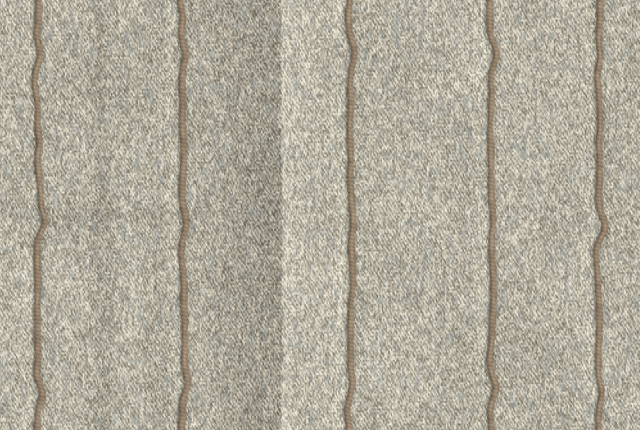
A WebGL 2 fragment shader for this texture:

```glsl
#version 300 es
precision highp float;
// Draped woven cloth with five puckered vertical cords and one sharp fold.
// Fine stretched noise and a twill make the weave; each cord is a distance
// to a wavering line. Lengths are in units of the canvas height.

uniform vec2 u_resolution;
out vec4 fragColor;

const int CORD_COUNT = 5;
const float CORD_X[CORD_COUNT] = float[](0.088, 0.425, 0.816, 1.142, 1.396);
const float CORD_HALF_WIDTH = 0.0070;
const float KINK_SPACING = 0.385;
const float FOLD_X = 0.655;

const vec3 THREAD_DARK = vec3(0.42, 0.40, 0.35);
const vec3 THREAD_LIGHT = vec3(0.90, 0.88, 0.81);
const vec3 THREAD_BLUE = vec3(0.55, 0.59, 0.61);
const vec3 CORD_DARK = vec3(0.34, 0.28, 0.21);
const vec3 CORD_LIGHT = vec3(0.68, 0.59, 0.49);

float hash(vec2 p) {
  vec3 q = fract(vec3(p.xyx) * 0.1031);
  q += dot(q, q.yzx + 33.33);
  return fract((q.x + q.y) * q.z);
}

float noise(vec2 p) {
  vec2 i = floor(p), f = fract(p);
  f = f * f * (3.0 - 2.0 * f);
  return mix(mix(hash(i), hash(i + vec2(1.0, 0.0)), f.x),
             mix(hash(i + vec2(0.0, 1.0)), hash(i + 1.0), f.x), f.y);
}

float bump(float x, float width) {
  return exp(-x * x / (width * width));
}

// Sideways drift of a cord: slow wander plus kinks of varied strength.
float cordDrift(float y, float id) {
  float row = floor((y - 0.1) / KINK_SPACING + 0.5);
  float kink = y - 0.1 - row * KINK_SPACING;
  kink += (hash(vec2(id, row + 20.0)) - 0.5) * 0.03;
  float strength = mix(0.15, 0.95, hash(vec2(id + 3.0, row + 7.0)));
  float wander = (noise(vec2(y * 6.0, id * 9.0)) - 0.5) * 0.010
               + (noise(vec2(y * 24.0, id * 5.0 + 50.0)) - 0.5) * 0.005;
  return wander + strength * (0.014 * bump(kink, 0.028)
                            - 0.007 * bump(kink + 0.065, 0.035));
}

// Brightness of the threads, from 0 to 1, around a mean of one half.
float weave(vec2 p) {
  float streaks = noise(p * vec2(210.0, 85.0));
  float fine = noise(p * vec2(335.0, 230.0) + 31.0);
  float twill = sin(6.2832 * (p.x * 112.0 + p.y * 72.0)
                    + 4.0 * noise(p * vec2(40.0, 25.0)));
  return 0.5 + (streaks - 0.5) * 0.34 + (fine - 0.5) * 0.66 + twill * 0.11;
}

// Broad light and shade of the drape, as an offset of the thread tone.
float drape(vec2 p, float pixel) {
  float d = p.x - FOLD_X + (noise(vec2(p.y * 5.0, 3.0)) - 0.5) * 0.006;
  float shade = -0.22 * smoothstep(-0.24, -0.01, d);
  float glow = 0.15 * exp(-max(d, 0.0) / 0.07);
  float fold = mix(shade, glow, smoothstep(-0.002 - pixel, 0.002 + pixel, d));
  float ripples = -0.11 * bump(p.x - 0.235, 0.028)
                - 0.06 * bump(p.x - 0.37, 0.035);
  float crease = -0.09 * bump(p.y - 0.50, 0.022)
               * (1.0 - smoothstep(0.3, 0.7, p.x));
  float mottling = (noise(p * vec2(13.0, 6.0)) - 0.5) * 0.10;
  return fold + ripples + crease + mottling;
}

vec3 cloth(vec2 p, float pixel) {
  float tone = clamp(weave(p) + 0.11 + drape(p, pixel), 0.0, 1.05);
  vec3 color = mix(THREAD_DARK, THREAD_LIGHT, tone);
  float blue = smoothstep(0.60, 0.90, noise(p * vec2(190.0, 50.0) + 80.0));
  return mix(color, THREAD_BLUE, 0.34 * blue);
}

// Rounded cord with slanted wrapping threads; side runs from -1 to 1.
vec3 cordColor(float side, vec2 p, float id) {
  float wraps = 0.5 + 0.5 * sin(6.2832 * (p.y * 112.0 + side * 0.18));
  float rounding = 1.0 - pow(abs(side - 0.2), 2.0);
  float wear = noise(vec2(p.y * 80.0, id * 13.0 + side));
  return mix(CORD_DARK, CORD_LIGHT,
             clamp(0.50 * rounding + 0.22 * wraps + 0.34 * wear, 0.0, 1.0));
}

vec3 addCord(vec3 base, vec2 p, float x, float id, float pixel) {
  float d = p.x - x - cordDrift(p.y, id);
  float width = CORD_HALF_WIDTH * mix(0.8, 1.15, noise(vec2(p.y * 30.0, id)));
  // Puckered cloth: a tight shadow on the left, a faint one on the right.
  float shadow = 0.24 * bump(d + width, 0.005) + 0.08 * bump(d - width, 0.006);
  float pucker = 0.05 * bump(d + 0.028, 0.012);
  vec3 color = base * (1.0 - shadow + pucker);
  float fuzz = 0.0012 + pixel;
  float cover = 1.0 - smoothstep(-fuzz, fuzz, abs(d) - width);
  return mix(color, cordColor(d / width, p, id), 0.94 * cover);
}

void main() {
  vec2 p = gl_FragCoord.xy / u_resolution.y;
  float pixel = 1.0 / u_resolution.y;
  vec3 color = cloth(p, pixel);
  for (int i = 0; i < CORD_COUNT; i++) {
    color = addCord(color, p, CORD_X[i], float(i) + 1.0, pixel);
  }
  fragColor = vec4(color, 1.0);
}
```
